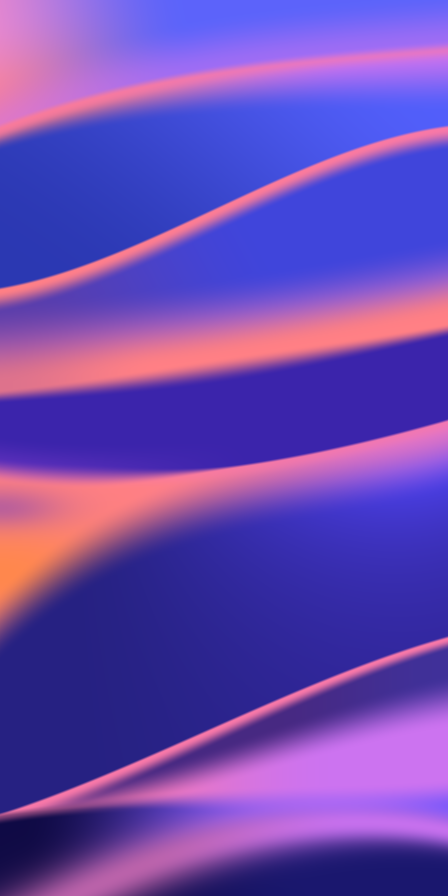
Give the GLSL for this background, as a WebGL 1 fragment shader.

```glsl
precision highp float;
// Flowing silk folds in blue, violet and coral, stacked from top to bottom.
uniform vec2 u_resolution;

const vec3 CORAL = vec3(1.0, 0.50, 0.52);
const vec3 ORANGE = vec3(1.0, 0.53, 0.30);
const vec3 PINK = vec3(0.97, 0.47, 0.66);
const vec3 ORCHID = vec3(0.80, 0.45, 0.94);
const vec3 AZURE = vec3(0.32, 0.37, 0.98);
const vec3 COBALT = vec3(0.17, 0.22, 0.70);
const vec3 VIOLET = vec3(0.23, 0.14, 0.67);
const vec3 INDIGO = vec3(0.15, 0.13, 0.51);
const vec3 PLUM = vec3(0.28, 0.16, 0.51);
const vec3 NAVY = vec3(0.06, 0.04, 0.27);

// Cubic through heights h at x = 0, 1/3, 2/3 and 1.
float curve(float x, vec4 h) {
  float a = 3.0 * x, b = a - 1.0, c = a - 2.0, d = a - 3.0;
  return -h.x * b * c * d / 6.0 + h.y * a * c * d / 2.0
       - h.z * a * b * d / 2.0 + h.w * a * b * c / 6.0;
}

// Soft step from 0 to 1 around d = 0.
float soft(float d, float width) {
  return smoothstep(-width, width, d);
}

// Glow that fades out smoothly over the given reach.
float fade(float d, float reach) {
  return 1.0 - smoothstep(0.0, reach, d);
}

float bell(float d, float width) {
  return exp(-d * d / (width * width));
}

vec3 sky(float x, float above) {
  vec3 blush = mix(CORAL, vec3(0.94, 0.54, 0.80), smoothstep(0.0, 0.12, above));
  vec3 col = mix(blush, AZURE + vec3(0.04, 0.02, 0.0), smoothstep(-0.05, 0.45, x + above * 0.4));
  return mix(col, ORCHID, 0.6 * fade(above, 0.06));
}

vec3 upperFold(float x, float below) {
  float light = smoothstep(0.0, 1.1, x + 0.25 - below * 2.0);
  vec3 col = mix(COBALT, AZURE, light);
  vec3 rim = mix(CORAL, ORCHID, smoothstep(0.1, 0.8, x));
  col = mix(col, rim, fade(below, mix(0.028, 0.075, x)));
  return mix(col, PINK, 0.6 * bell(below - 0.004, 0.008));
}

vec3 coralFold(float x, float below, float above) {
  vec3 col = mix(vec3(0.35, 0.24, 0.67), vec3(0.25, 0.27, 0.86), smoothstep(0.0, 0.65, x + above - 0.1));
  vec3 glow = mix(CORAL, mix(PINK, ORCHID, 0.5 * x), smoothstep(0.02, 0.07, above));
  col = mix(col, glow, fade(above - 0.012, 0.09) * mix(0.8, 1.0, smoothstep(0.0, 0.35, x)));
  vec3 rim = mix(CORAL, PINK, x);
  return mix(col, rim, fade(below - 0.003, 0.024));
}

vec3 deepFold(float x, float y, float below) {
  float hem = curve(x, vec4(0.303, 0.414, 0.457, 0.490));
  float light = exp(-max(hem - y, 0.0) / 0.13) * smoothstep(0.15, 1.0, x);
  vec3 col = mix(INDIGO, vec3(0.33, 0.28, 1.0), light);
  col = mix(col, VIOLET, 0.35 * smoothstep(0.2, 1.0, x) * (1.0 - light));
  vec3 band = mix(CORAL, mix(PINK, ORCHID, 0.35), smoothstep(0.25, 0.9, x));
  band = mix(band, ORANGE, bell(x, 0.28) * bell(y - 0.36, 0.06));
  band = mix(band, vec3(0.62, 0.32, 0.66), 0.7 * bell(x, 0.14) * bell(y - 0.433, 0.022));
  col = mix(col, band, soft(y - hem, 0.04));
  return mix(col, PINK, 0.6 * fade(below, 0.016));
}

vec3 orchidFold(float x, float y, float below) {
  float start = curve(x, vec4(0.088, 0.122, 0.173, 0.217));
  vec3 col = mix(PLUM, vec3(0.25, 0.19, 0.60), smoothstep(0.6, 1.0, x));
  vec3 sheen = mix(PINK, ORCHID, smoothstep(0.15, 0.75, x));
  col = mix(col, sheen, soft(start - y, mix(0.014, 0.03, x)));
  return mix(col, PINK, fade(below - 0.002, mix(0.022, 0.013, x)));
}

vec3 baseFold(float x, float y, float below) {
  float crest = curve(x, vec4(-0.045, 0.036, 0.078, 0.073));
  vec3 upper = mix(NAVY, vec3(0.45, 0.33, 0.98), smoothstep(0.05, 0.6, x));
  vec3 lower = mix(NAVY, vec3(0.10, 0.09, 0.43), smoothstep(0.2, 0.7, x));
  vec3 col = mix(lower, upper, soft(y - crest, 0.025));
  vec3 sheen = mix(vec3(0.76, 0.40, 0.68), ORCHID, smoothstep(0.3, 0.8, x));
  col = mix(col, sheen, 0.95 * bell(y - crest, mix(0.042, 0.019, x)));
  return mix(col, PINK, 0.6 * fade(below, 0.012) * (1.0 - smoothstep(0.05, 0.4, x)));
}

void main() {
  vec2 p = gl_FragCoord.xy / u_resolution;
  float x = p.x, y = p.y;

  // Signed depth below the upper edge of each fold.
  float d1 = curve(x, vec4(0.859, 0.908, 0.934, 0.949)) - y;
  float d2 = curve(x, vec4(0.678, 0.733, 0.809, 0.859)) - y;
  float d3 = curve(x, vec4(0.560, 0.578, 0.603, 0.634)) - y;
  float d4 = curve(x, vec4(0.475, 0.470, 0.491, 0.531)) - y;
  float d5 = curve(x, vec4(0.091, 0.156, 0.229, 0.289)) - y;
  float d6 = curve(x, vec4(0.091, 0.105, 0.106, 0.113)) - y;

  // Each fold covers the one above it.
  vec3 col = sky(x, -d1);
  col = mix(col, upperFold(x, d1), soft(d1, mix(0.004, 0.007, x)));
  col = mix(col, coralFold(x, d2, -d3), soft(d2, 0.002));
  vec3 shade = mix(VIOLET, vec3(0.46, 0.22, 0.78), 0.6 * fade(-d4, 0.04) * fade(x, 0.6));
  col = mix(col, shade, soft(d3 - 0.003, mix(0.006, 0.014, bell(x - 0.5, 0.4))));
  col = mix(col, deepFold(x, y, d4), soft(d4, mix(0.014, 0.002, smoothstep(0.15, 0.55, x))));
  col = mix(col, orchidFold(x, y, d5), soft(d5, 0.002));
  col = mix(col, baseFold(x, y, d6), soft(d6, mix(0.003, 0.018, smoothstep(0.0, 0.7, x))));
  gl_FragColor = vec4(col, 1.0);
}
```
